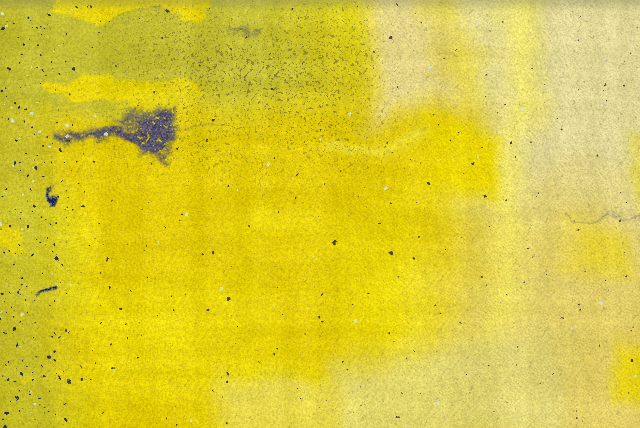
Write a WebGL 1 fragment shader that draws this texture.

```glsl
precision highp float;
uniform vec2 u_resolution;

float hash(vec2 p) {
  return fract(sin(dot(p, vec2(127.1, 311.7))) * 43758.5453);
}

float noise(vec2 p) {
  vec2 i = floor(p), f = fract(p);
  f = f * f * (3.0 - 2.0 * f);
  return mix(mix(hash(i), hash(i + vec2(1.0, 0.0)), f.x),
             mix(hash(i + vec2(0.0, 1.0)), hash(i + 1.0), f.x), f.y);
}

float fbm(vec2 p) {
  float sum = 0.0, amp = 0.5;
  for (int i = 0; i < 5; i++) {
    sum += amp * noise(p);
    p = mat2(1.6, 1.2, -1.2, 1.6) * p + 7.3;
    amp *= 0.5;
  }
  return sum;
}

// Soft-edged rectangle, 1 inside and 0 outside
float blot(vec2 p, vec2 center, vec2 halfSize, float soft) {
  vec2 d = abs(p - center) - halfSize;
  float dist = length(max(d, 0.0)) + min(max(d.x, d.y), 0.0);
  return 1.0 - smoothstep(-soft, soft, dist);
}

// Scattered, ragged paint chips; at most one in each cell
float chips(vec2 p, float cells, float amount, float seed) {
  vec2 q = p * cells, id = floor(q) + seed;
  vec2 d = fract(q) - 0.25 - 0.5 * vec2(hash(id), hash(id + 17.3));
  float turn = 6.283 * hash(id + 31.7);
  d = mat2(cos(turn), sin(turn), -sin(turn), cos(turn)) * d;
  d.y *= 1.0 + 1.5 * hash(id + 43.1);
  float radius = mix(0.08, 0.24, pow(hash(id + 59.9), 2.0));
  radius *= 0.5 + noise(q * 9.0 + seed);
  float soft = 0.5 * cells / u_resolution.y;
  float present = step(1.0 - amount, hash(id + 71.3));
  return present * (1.0 - smoothstep(radius - soft, radius + soft, length(d)));
}

void main() {
  vec2 p = gl_FragCoord.xy / u_resolution.y;
  vec2 warp = vec2(fbm(p * 5.0), fbm(p * 5.0 + 40.0)) - 0.5;
  vec2 w = p + 0.16 * warp;
  vec2 tilted = mat2(0.8, 0.6, -0.6, 0.8) * p;
  float cloud = fbm(p * vec2(3.0, 4.5) + 11.0);
  float fine = fbm(p * 45.0);

  // Saturated yellow ground
  vec3 yellow = vec3(0.92, 0.84, 0.03);
  vec3 color = mix(vec3(0.88, 0.79, 0.03), vec3(0.94, 0.88, 0.06), smoothstep(0.3, 0.7, cloud));

  // Weathered olive at the upper left and along the left edge
  float olive = smoothstep(0.58, 0.8, w.y + 0.3 * (cloud - 0.5)) * (1.0 - smoothstep(0.55, 0.95, w.x));
  olive = max(olive, 0.8 * (1.0 - smoothstep(0.03, 0.24, w.x)));
  color = mix(color, vec3(0.75, 0.73, 0.2), 0.95 * olive);

  // Faded right side with a light vertical band
  float faded = smoothstep(0.92, 1.22, w.x + 0.25 * (cloud - 0.5));
  vec3 beige = mix(vec3(0.88, 0.8, 0.4), vec3(0.88, 0.84, 0.6), smoothstep(0.25, 0.8, w.y + 0.5 * (cloud - 0.5)));
  color = mix(color, beige, 0.97 * faded);
  color = mix(color, vec3(0.96, 0.92, 0.33), 0.75 * blot(w, vec2(1.2, 0.55), vec2(0.03, 0.6), 0.07));

  // Pale washes
  color = mix(color, vec3(0.88, 0.82, 0.53), 0.95 * blot(w, vec2(0.93, 0.88), vec2(0.1, 0.16), 0.06));
  color = mix(color, vec3(0.88, 0.84, 0.48), 0.85 * blot(w, vec2(1.04, 0.07), vec2(0.27, 0.12), 0.06));
  color = mix(color, vec3(0.89, 0.83, 0.34), 0.8 * blot(w, vec2(0.64, 0.06), vec2(0.14, 0.08), 0.04));
  color = mix(color, vec3(0.96, 0.92, 0.35), 0.7 * blot(w, vec2(0.88, 0.65), vec2(0.12, 0.01), 0.025));

  // Repainted patches of stronger yellow
  float fresh = blot(w, vec2(1.07, 0.61), vec2(0.1, 0.08), 0.03);
  fresh = max(fresh, 0.5 * blot(w, vec2(1.37, 0.43), vec2(0.06, 0.05), 0.04));
  fresh = max(fresh, 0.8 * blot(w, vec2(1.5, 0.12), vec2(0.07, 0.08), 0.03));
  fresh = max(fresh, 0.5 * blot(w, vec2(1.52, 0.58), vec2(0.03, 0.12), 0.04));
  fresh = max(fresh, 0.9 * smoothstep(0.58, 0.63, fbm(p * vec2(5.0, 9.0) + 23.0)) * olive);
  color = mix(color, yellow, fresh);

  // Faint vertical and horizontal streaks, then mottling
  color += 0.05 * (noise(p * vec2(28.0, 2.0)) - 0.5) + 0.04 * (noise(p * vec2(3.0, 40.0)) - 0.5);
  color *= 1.0 + 0.07 * (fine - 0.5);

  // Sandy grain and pepper, densest in the upper middle
  float dusty = blot(w, vec2(0.58, 0.8), vec2(0.25, 0.17), 0.17) * (1.0 - 0.5 * fresh);
  float grain = noise(tilted * 340.0);
  color *= 1.0 + 0.17 * (grain - 0.5);
  float pepper = smoothstep(0.78 - 0.12 * dusty, 0.95 - 0.08 * dusty, noise(tilted.yx * 290.0 + 90.0));
  color = mix(color, vec3(0.4, 0.36, 0.22), pepper * (0.25 + 0.4 * dusty));

  // Bare violet-grey scrapes: a ragged wedge and thin scuffs
  vec2 s = p + 0.07 * (vec2(fbm(p * 26.0), fbm(p * 26.0 + 60.0)) - 0.5) + 0.04 * warp;
  float along = clamp((s.x - 0.11) / 0.3, 0.0, 1.0);
  float scrape = blot(s, vec2(0.26, 0.685 - 0.012 * along), vec2(0.14, 0.008 + 0.045 * along * along), 0.014);
  scrape = max(scrape, 0.9 * blot(s, vec2(0.33, 0.715), vec2(0.05, 0.012), 0.02));
  scrape = max(scrape, 0.7 * blot(s, vec2(0.57, 0.925), vec2(0.04, 0.002), 0.012));
  scrape = max(scrape, 0.45 * blot(s, vec2(0.47, 0.69), vec2(0.06, 0.001), 0.007));
  scrape = max(scrape, 0.5 * blot(s, vec2(1.4, 0.49), vec2(0.1, 0.001), 0.007));
  scrape *= smoothstep(0.1, 0.45, noise(tilted * 210.0) + 0.3 * fine);
  color = mix(color, mix(vec3(0.19, 0.18, 0.34), vec3(0.46, 0.44, 0.52), grain), 0.95 * scrape);

  // Blue gouges, dark chips and white flecks, thicker to the left
  float left = 1.0 - smoothstep(0.03, 0.3, p.x);
  float gouge = max(blot(s, vec2(0.125, 0.53), vec2(0.005, 0.02), 0.006),
                    blot(s, vec2(0.11, 0.315), vec2(0.018, 0.005), 0.006));
  color = mix(color, mix(vec3(0.06, 0.07, 0.32), vec3(0.2, 0.38, 0.8), smoothstep(0.5, 0.75, grain)), gouge);
  float dark = max(chips(tilted, 42.0, 0.04 + 0.24 * left, 3.0), chips(tilted, 85.0, 0.06 + 0.08 * left, 130.0));
  color = mix(color, mix(vec3(0.24, 0.2, 0.2), vec3(0.1, 0.1, 0.33), left), 0.9 * dark);
  float white = chips(tilted, 48.0, 0.03 + 0.13 * left, 260.0);
  color = mix(color, vec3(0.84, 0.89, 0.88), 0.9 * white);

  // Grey shade along the top edge
  color = mix(color, vec3(0.55, 0.55, 0.4), 0.4 * smoothstep(0.97, 1.0, p.y));
  gl_FragColor = vec4(clamp(color, 0.0, 1.0), 1.0);
}
```
